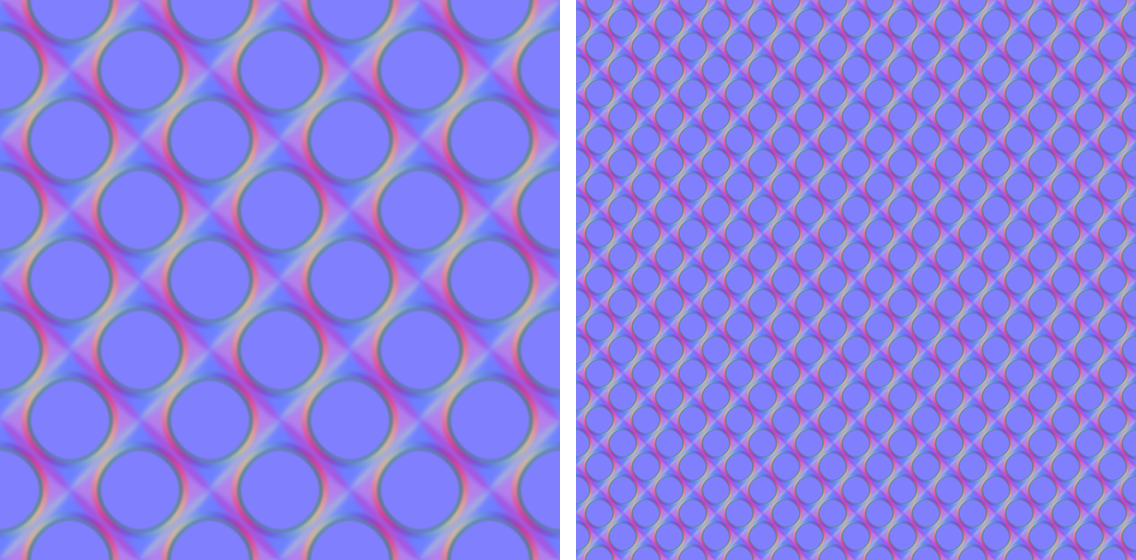
Left, the tile; right, the same tile 3 across and 3 down.
Write a Shadertoy shader that draws this texture map.

```glsl
// Tangent-space normal map of a diagonal mesh with round openings, 4 x 4 repeats

// Offset to the nearest opening of a centred square lattice
vec2 nearestOpening(vec2 q) {
    vec2 corner = fract(q + 0.5) - 0.5;
    vec2 centre = fract(q) - 0.5;
    return dot(corner, corner) < dot(centre, centre) ? corner : centre;
}

void mainImage(out vec4 fragColor, in vec2 fragCoord) {
    vec2 uv = fragCoord / iResolution.xy;
    vec2 p = nearestOpening(uv * 4.0 + vec2(0.5, 0.0));
    float r2 = max(dot(p, p), 1e-5);

    // Cosine and sine of the doubled angle: side and diagonal facing
    float side = (p.x * p.x - p.y * p.y) / r2;
    float diagonal = 2.0 * p.x * p.y / r2;
    float diagonal2 = diagonal * diagonal;

    // Radius, bent slightly toward a rounded diamond
    float r = sqrt(r2) - 0.004 * (side * side - diagonal2);

    // Ridge along the midline between neighbouring openings
    float toRidge = (0.5 - abs(p.x) - abs(p.y)) * 0.7071;
    float ridge = exp(-toRidge * toRidge / 0.0011);
    float strandSide = side * (1.0 - ridge);
    float strandDiagonal = mix(diagonal * abs(diagonal),
                               diagonal * inversesqrt(diagonal2 + 0.03), ridge);
    float strandDiagonal2 = strandDiagonal * strandDiagonal;

    // Colours from the flat opening outward to the strands
    vec3 flatNormal = vec3(0.5, 0.5, 1.0);
    vec3 innerRim = vec3(0.4, 0.5 - 0.05 * diagonal, 0.66 - 0.08 * side);
    vec3 outerRim = vec3(0.63 + 0.23 * side + 0.10 * diagonal2,
                         0.48 - 0.23 * diagonal,
                         0.76 - 0.14 * side - 0.09 * diagonal2);
    vec3 strand = vec3(0.57 + 0.14 * strandSide + 0.08 * strandDiagonal2,
                       0.50 - 0.16 * strandDiagonal,
                       0.96 - 0.04 * strandSide - 0.09 * strandDiagonal2);

    // Soft bevel layers
    vec3 color = mix(flatNormal, innerRim, smoothstep(0.262, 0.288, r));
    color = mix(color, outerRim, smoothstep(0.288, 0.318, r));
    color = mix(color, strand, smoothstep(0.322, 0.362, r));

    fragColor = vec4(color, 1.0);
}
```
